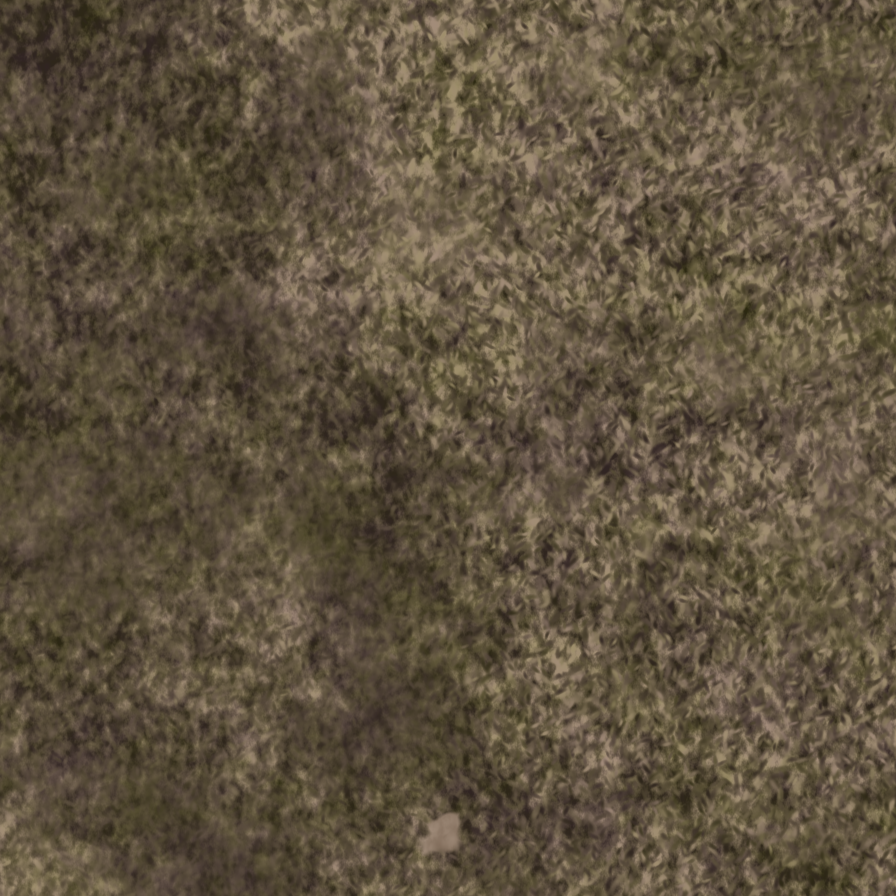
This texture is drawn by a Shadertoy shader. Its source:

```glsl
vec2 hash2(vec2 p) {
    vec3 q = fract(p.xyx * vec3(0.1031, 0.1030, 0.0973));
    q += dot(q, q.yzx + 33.33);
    return fract((q.xx + q.yz) * q.zy);
}

float gradientDot(vec2 cell, vec2 offset) {
    float angle = 6.2832 * hash2(cell).x;
    return dot(vec2(cos(angle), sin(angle)), offset);
}

float gradientNoise(vec2 p) {
    vec2 i = floor(p), f = p - i;
    vec2 u = f * f * f * (f * (f * 6.0 - 15.0) + 10.0);
    vec2 e = vec2(1.0, 0.0);
    float low = mix(gradientDot(i, f), gradientDot(i + e, f - e), u.x);
    float high = mix(gradientDot(i + e.yx, f - e.yx), gradientDot(i + 1.0, f - 1.0), u.x);
    return mix(low, high, u.y);
}

float fbm(vec2 p) {
    float sum = 0.0, amp = 1.0;
    for (int i = 0; i < 4; i++) {
        sum += amp * gradientNoise(p);
        p = mat2(1.6, 1.2, -1.2, 1.6) * p + 7.3;
        amp *= 0.55;
    }
    return sum;
}

// Overlapping curved blades; x is tone, y is greenness
vec2 addBlades(vec2 ink, vec2 p, float lean, float cover) {
    vec2 home = floor(p);
    for (int y = -1; y <= 1; y++)
    for (int x = -1; x <= 1; x++) {
        vec2 id = home + vec2(x, y);
        vec2 d = p - id - hash2(id);
        vec2 rnd = hash2(id + 71.7);
        float angle = lean + (rnd.x - 0.5) * 2.3;
        vec2 dir = vec2(sin(angle), cos(angle));
        float along = dot(d, dir);
        float across = d.x * dir.y - d.y * dir.x + 0.6 * (rnd.y - 0.5) * along * along;
        float size = 0.6 + 0.4 * fract(rnd.x * 13.0);
        float shape = smoothstep(1.0, 0.1, length(vec2(along / 0.72, across / 0.29)) / size);
        vec2 bladeInk = vec2(rnd.y * 2.0 - 1.0, fract(rnd.y * 9.0) * 2.0 - 1.0);
        ink = mix(ink, bladeInk, shape * cover);
    }
    return ink;
}

void mainImage(out vec4 fragColor, in vec2 fragCoord) {
    vec2 uv = fragCoord / iResolution.y;
    float patches = fbm(uv * 5.0 + 3.1);
    float moss = fbm(uv * 7.0 + 41.0);

    // Dry straw gathers to the upper middle and right
    float straw = smoothstep(-0.15, 0.17, uv.x - 0.53 + 0.22 * uv.y + 0.16 * patches);
    float crisp = smoothstep(-0.45, 0.3, fbm(uv * 6.0 + 19.0) + 0.25 * straw);

    // Fine litter under the blades
    vec2 ink = vec2(1.6 * fbm(uv * vec2(70.0, 50.0)), 1.5 * fbm(uv * 38.0 + 9.0));
    float lean = 0.15 + 0.9 * gradientNoise(uv * 4.0 + 60.0);
    for (int i = 0; i < 4; i++) {
        float layer = float(i);
        float cover = mix(0.55, 0.85, straw);
        ink = addBlades(ink, uv * (36.0 + 9.0 * layer) + 17.3 * layer, lean, cover);
    }

    // Contrast follows the patches, with clumps and dark hollows between
    float tone = ink.x * mix(0.65, 1.3, crisp) * mix(0.8, 1.0, straw);
    tone += 0.85 * fbm(uv * 20.0 + 27.0) * mix(0.6, 1.0, crisp) + 0.65 * patches;
    tone += 0.4 * gradientNoise(uv * 110.0) + mix(-0.2, 0.24, straw);
    tone += 0.45 * smoothstep(0.4, 0.0, length((uv - vec2(0.46, 0.95)) * vec2(1.3, 0.8)));
    tone -= 0.5 * smoothstep(0.25, 0.0, length(uv - vec2(0.05, 0.97)));
    tone += 0.7 * smoothstep(0.25, 0.0, length(uv));

    vec3 soil = vec3(0.18, 0.148, 0.105);
    vec3 thatch = vec3(0.37, 0.322, 0.243);
    vec3 dryStraw = vec3(0.63, 0.555, 0.45);
    vec3 color = mix(soil, thatch, smoothstep(-1.5, 0.35, tone));
    color = mix(color, dryStraw, smoothstep(-0.1, 1.75, tone));

    // Olive moss against mauve stems
    float green = 0.85 * ink.y + 0.9 * moss;
    color += vec3(-0.009, 0.007, -0.032) * clamp(green, -1.0, 1.5);

    // Pale flat flake of stone with a low corner beside it
    vec2 s = uv - vec2(0.492, 0.07);
    s += 0.02 * vec2(gradientNoise(uv * 35.0), gradientNoise(uv * 35.0 + 8.0));
    float flake = max(abs(s.x + 0.25 * s.y) - 0.022, abs(s.y - 0.2 * s.x) - 0.015);
    vec3 stone = vec3(0.57, 0.49, 0.42) + 0.12 * gradientNoise(uv * 50.0) + 0.04 * ink.x;
    color = mix(color, stone, smoothstep(0.005, -0.004, flake));

    fragColor = vec4(color, 1.0);
}
```
